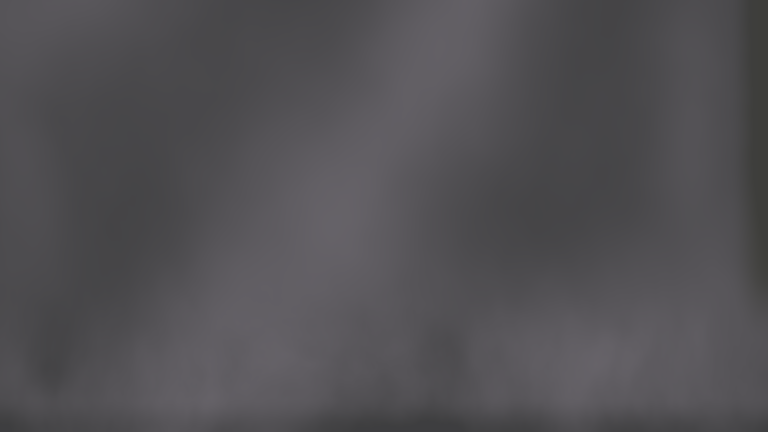
Reproduce this texture procedurally as a Shadertoy shader.

```glsl
// Soft grey smoke: a slanting plume, a low bank at the right and fine wisps near the floor

float hash(vec2 cell) {
    vec3 h = fract(vec3(cell.xyx) * 0.1031);
    h += dot(h, h.yzx + 33.33);
    return fract((h.x + h.y) * h.z);
}

float noise(vec2 p) {
    vec2 cell = floor(p), f = fract(p);
    f = f * f * f * (f * (f * 6.0 - 15.0) + 10.0);
    float low = mix(hash(cell), hash(cell + vec2(1, 0)), f.x);
    float high = mix(hash(cell + vec2(0, 1)), hash(cell + vec2(1, 1)), f.x);
    return mix(low, high, f.y);
}

// Layered noise centred on zero; each octave is turned to hide the lattice
float fbm(vec2 p, float gain) {
    float sum = 0.0, amplitude = 0.5;
    for (int i = 0; i < 5; i++) {
        sum += amplitude * (noise(p) - 0.5);
        p = mat2(0.8, 0.6, -0.6, 0.8) * p * 2.0 + 17.3;
        amplitude *= gain;
    }
    return sum;
}

// Soft elliptical puff, 1 at its centre
float puff(vec2 p, vec2 centre, vec2 radius) {
    vec2 d = (p - centre) / radius;
    return exp(-dot(d, d));
}

void mainImage(out vec4 fragColor, in vec2 fragCoord) {
    vec2 p = fragCoord / iResolution.y;
    float width = iResolution.x / iResolution.y;

    // Slow drift bends the large shapes
    vec2 drift = vec2(fbm(p * 2.2 + 4.0, 0.35), fbm(p * 2.2 + 31.0, 0.35));
    vec2 q = p + 0.22 * drift;

    // Plume leaning to the upper right, broader towards the floor
    float across = (q.x - 0.47 - 0.55 * q.y) / mix(0.32, 0.21, p.y);
    float density = 0.14 + 0.64 * exp(-across * across);

    // Low bank, upper left cloud and faint veils at both sides
    density += 0.68 * puff(q, vec2(1.43, 0.17), vec2(0.40, 0.25));
    density += 0.50 * puff(q, vec2(0.22, 1.05), vec2(0.27, 0.20));
    density += 0.34 * puff(q, vec2(0.0, 0.65), vec2(0.13, 0.45));
    density += 0.36 * puff(q, vec2(1.63, 0.75), vec2(0.14, 0.40));

    // Broad mottling everywhere, upright wisps mostly near the floor
    float wispiness = mix(0.07, 0.42, smoothstep(0.42, 0.12, p.y));
    density += 0.35 * fbm(p * vec2(3.4, 2.6) + 8.0, 0.4);
    density += wispiness * fbm(p * vec2(9.0, 5.5) + 2.0 * drift, 0.48);

    // Shade along the floor and the right border
    density -= 0.35 * smoothstep(0.08, 0.0, p.y);
    float border = smoothstep(0.09, 0.0, width - p.x) * smoothstep(0.2, 0.4, p.y);
    density -= 0.35 * border;

    density = clamp(density, 0.0, 1.0);
    vec3 color = mix(vec3(0.245, 0.245, 0.25), vec3(0.42, 0.405, 0.43), density);
    color.b -= 0.02 * border;
    fragColor = vec4(color, 1.0);
}
```
